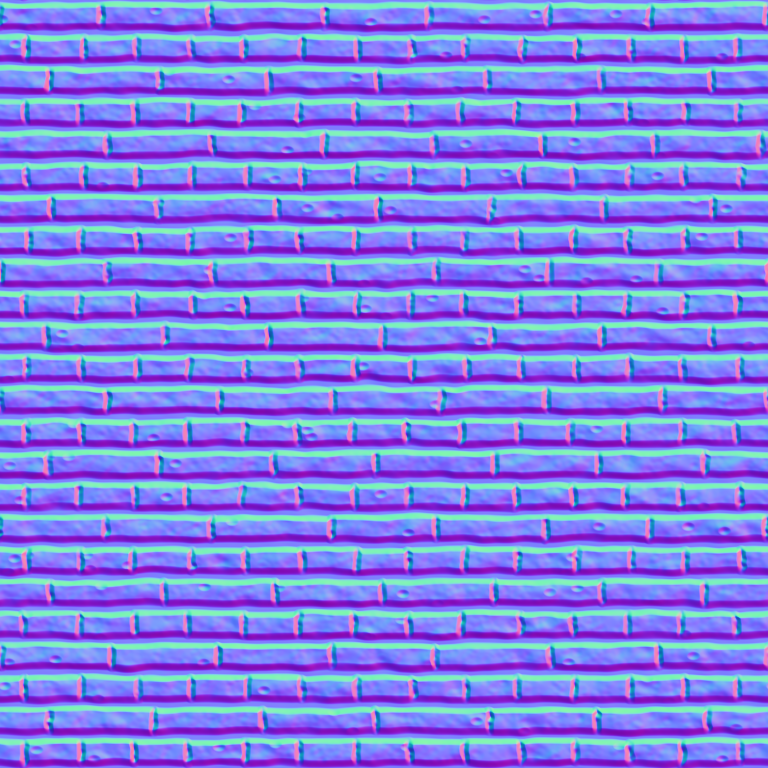
Write a WebGL 1 fragment shader that draws this texture map.

```glsl
precision highp float;
// Tangent-space normal map of a worn brick wall: long and short courses in turn.

uniform vec2 u_resolution;

const float ROWS = 24.0;            // courses down the canvas
const float LONG_BRICKS = 7.0;      // bricks across a long course
const float SHORT_BRICKS = 14.0;    // bricks across a short course
const float SHIFT_EVEN = -0.07;     // first joint of every fourth course, in bricks
const float SHIFT_OTHER = 0.41;     // first joint of the other courses
const float JOINT_JITTER = 0.10;    // random joint offset, in bricks
const float DEPTH = 0.014;          // brick height above the mortar
const float BEVEL_SIDE = 0.0065;    // side bevel width
const float BEVEL_BOTTOM = 0.25;    // bevel widths in course heights
const float BEVEL_TOP = 0.20;
const float MORTAR = 0.045;         // flat mortar, in course heights
const float JOINT_FLOOR = 0.42;     // filling of the upright joints
const float DOME = 0.65;            // curvature of the brick face
const float ROUGH = 0.0021;         // broad face relief
const float GRAIN = 0.0006;         // fine face relief
const float PIT_DEPTH = 0.0035;
const vec2 WARP = vec2(0.0016, 0.0022);
const float SAMPLE_STEP = 0.0011;   // spacing of the slope samples
const float TAU = 6.2831853;

float hash(vec2 p) {
  return fract(sin(dot(p, vec2(127.1, 311.7))) * 43758.545);
}

// Tiling cellular noise: x = smooth signed bumps, y = sparse round pits
vec2 cellBumps(vec2 p, vec2 cells) {
  p *= cells;
  vec2 base = floor(p);
  vec2 sum = vec2(0.0);
  for (int j = -1; j <= 1; j++) {
    for (int i = -1; i <= 1; i++) {
      vec2 cell = base + vec2(float(i), float(j));
      vec2 id = mod(cell, cells);
      vec2 point = cell + vec2(hash(id + 3.1), hash(id + 17.7));
      vec2 away = p - point;
      float d2 = dot(away, away);
      float fall = max(1.0 - d2, 0.0);
      float strength = hash(id + 41.3);
      sum.x += (strength * 2.0 - 1.0) * fall * fall * fall;
      float pit = max(1.0 - 7.0 * d2, 0.0);
      sum.y += step(0.93, strength) * pit * pit;
    }
  }
  return sum;
}

float jointOffset(float id, float count, float row) {
  return JOINT_JITTER * hash(vec2(mod(id, count), row + 5.0));
}

float wallHeight(vec2 p) {
  vec2 broad = cellBumps(p, vec2(42.0, 64.0));
  float grain = cellBumps(p + 0.37, vec2(120.0, 140.0)).x;

  // Uneven courses and ragged edges
  float sway = sin(TAU * (5.0 * p.x + 3.0 * p.y)) + 0.6 * sin(TAU * (13.0 * p.x - 7.0 * p.y));
  vec2 q = p + WARP * vec2(broad.x + 0.5 * grain, 0.6 * broad.x + 0.35 * sway);

  // Course and its bond
  float course = q.y * ROWS;
  float v = fract(course);
  float row = mod(ROWS - 1.0 - floor(course), ROWS);
  float count = mod(row, 2.0) < 0.5 ? LONG_BRICKS : SHORT_BRICKS;
  float shift = mod(row, 4.0) < 0.5 ? SHIFT_EVEN : SHIFT_OTHER;
  shift += 0.05 * (hash(vec2(row, 71.0)) - 0.5);

  // Brick between two jittered joints
  float u = q.x * count - shift;
  float id = floor(u);
  if (u - id < jointOffset(id, count, row)) id -= 1.0;
  float left = u - id - jointOffset(id, count, row);
  float right = id + 1.0 + jointOffset(id + 1.0, count, row) - u;
  vec2 brick = vec2(mod(id, count), row);
  float side = smoothstep(0.0, BEVEL_SIDE, left / count)
             * smoothstep(0.0, BEVEL_SIDE, right / count);

  // Bevels, with a random inset for each brick
  float low = 0.05 * hash(brick + 11.0) * side;
  float high = 1.0 - MORTAR - 0.06 * hash(brick + 23.0) * side;
  float bed = smoothstep(low, low + BEVEL_BOTTOM, v)
            * (1.0 - smoothstep(high - BEVEL_TOP, high, v));

  // Face: dome, tilt, relief and pits
  float mid = v - 0.42;
  float face = 0.9 + 0.2 * hash(brick + 31.0) - DOME * mid * mid;
  face += 0.25 * (hash(brick + 47.0) - 0.5) * mid;
  face += 0.20 * (hash(brick + 59.0) - 0.5) * (left - right);
  face += (ROUGH * broad.x + GRAIN * grain - PIT_DEPTH * broad.y) / DEPTH;
  float joint = JOINT_FLOOR + 0.22 * grain + 0.12 * broad.x;

  return DEPTH * bed * mix(joint, face, side) + 0.0007 * broad.x;
}

void main() {
  vec2 p = gl_FragCoord.xy / u_resolution;
  vec2 e = vec2(SAMPLE_STEP, 0.0);
  vec2 slope = vec2(wallHeight(p + e.xy) - wallHeight(p - e.xy),
                    wallHeight(p + e.yx) - wallHeight(p - e.yx)) / (2.0 * SAMPLE_STEP);
  vec3 normal = normalize(vec3(-slope, 1.0));
  gl_FragColor = vec4(normal * 0.5 + 0.5, 1.0);
}
```
